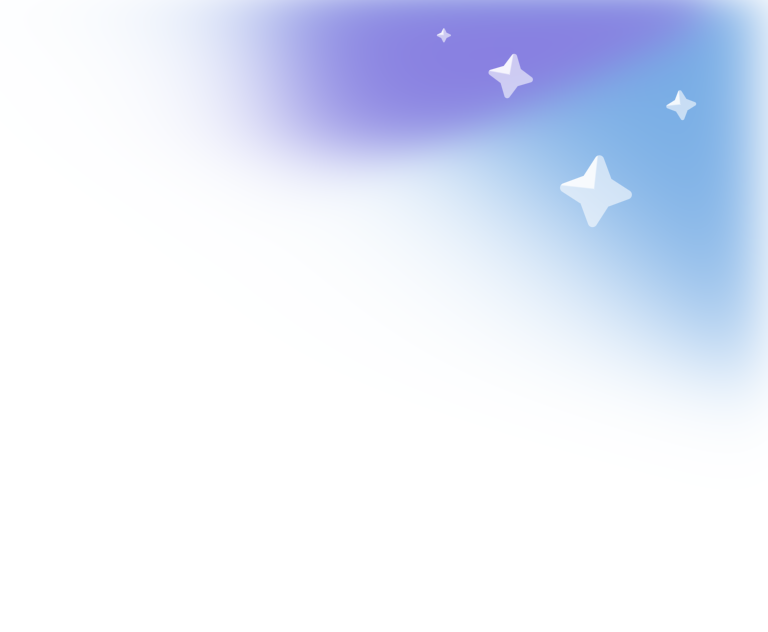
Write a Shadertoy shader that draws this background.

```glsl
// Soft step across an edge: 0 outside, 1 inside
float softEdge(float dist, float blur) {
    return 1.0 / (1.0 + exp(-dist / blur));
}

// Signed distance to a four-pointed star with rounded tips, radius near 1
float starDistance(vec2 p) {
    p = abs(p);
    if (p.y > p.x) p = p.yx;
    vec2 tip = vec2(0.87, 0.0);
    vec2 side = vec2(0.29) - tip;
    vec2 rel = p - tip;
    float along = clamp(dot(rel, side) / dot(side, side), 0.0, 1.0);
    float outside = sign(side.y * rel.x - side.x * rel.y);
    return outside * length(rel - side * along) - 0.13;
}

float blueGlow(vec2 p) {
    float diagonal = softEdge(dot(p - vec2(0.651, 0.221), vec2(0.65, -0.76)), 0.065);
    float right = softEdge(0.982 - p.x, 0.0234);
    float bottom = softEdge(0.508 - p.y, 0.039);
    float top = softEdge(p.y, 0.0156);
    return diagonal * right * bottom * top;
}

float violetGlow(vec2 p) {
    float left = softEdge(p.x - 0.38, 0.052);
    float right = softEdge(0.918 - p.x, 0.02);
    float top = softEdge(p.y + 0.004, 0.017);
    float bottom = softEdge(0.195 - p.y, 0.026);
    float diagonal = softEdge(dot(p - vec2(0.651, 0.159), vec2(-0.43, -0.9)), 0.018);
    return left * right * top * bottom * diagonal;
}

void mainImage(out vec4 fragColor, in vec2 fragCoord) {
    // Canvas width is 1, y runs down from the top edge
    vec2 p = vec2(fragCoord.x, iResolution.y - fragCoord.y) / iResolution.x;

    // Blurred colour fields
    vec3 color = mix(vec3(1.0), vec3(0.455, 0.67, 0.895), blueGlow(p));
    color = mix(color, vec3(0.535, 0.495, 0.88), violetGlow(p));

    // Stars: centre, radius, tilt
    vec4 stars[4] = vec4[4](
        vec4(0.776, 0.249, 0.047, 0.11),
        vec4(0.665, 0.099, 0.0293, 0.18),
        vec4(0.887, 0.137, 0.0195, -0.1),
        vec4(0.578, 0.046, 0.0091, 0.0));
    for (int i = 0; i < 4; i++) {
        vec4 star = stars[i];
        float c = cos(star.w), s = sin(star.w);
        vec2 q = mat2(c, -s, s, c) * (p - star.xy) / star.z;
        float pixel = 1.0 / (iResolution.x * star.z);
        float shape = smoothstep(pixel, -pixel, starDistance(q) * 1.3);

        // Bright facet between the upper and left points
        float facet = smoothstep(pixel, -pixel, max(q.x, q.y) + 0.06);
        color = mix(color, vec3(1.0), shape * mix(0.58, 0.92, facet));
    }

    fragColor = vec4(color, 1.0);
}
```
